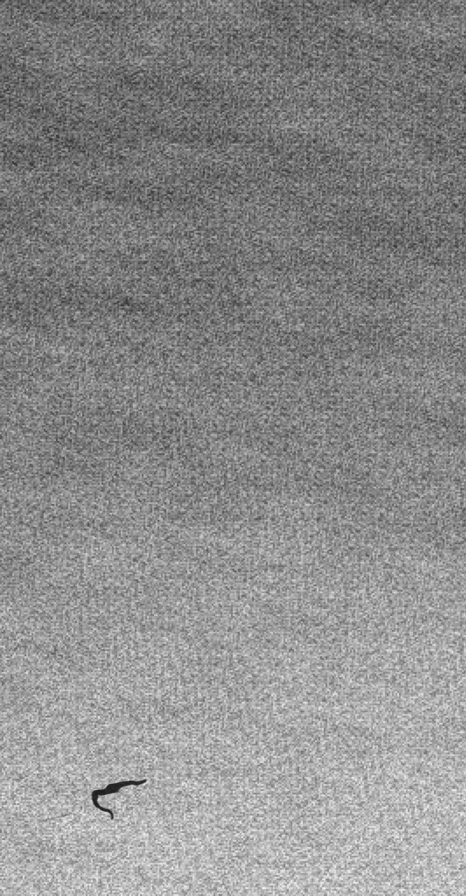
Write a Shadertoy shader that draws this texture.

```glsl
float hash(vec2 cell) {
    return fract(sin(dot(cell, vec2(127.1, 311.7))) * 43758.5453);
}

float valueNoise(vec2 p) {
    vec2 cell = floor(p);
    vec2 f = fract(p);
    f = f * f * (3.0 - 2.0 * f);
    float low = mix(hash(cell), hash(cell + vec2(1.0, 0.0)), f.x);
    float high = mix(hash(cell + vec2(0.0, 1.0)), hash(cell + 1.0), f.x);
    return mix(low, high, f.y);
}

// Centred fractal noise, roughly -0.5 to 0.5
float fbm(vec2 p) {
    float sum = 0.0;
    float gain = 0.5;
    for (int i = 0; i < 4; i++) {
        sum += gain * (valueNoise(p) - 0.5);
        p = p * 2.03 + vec2(17.3, 9.1);
        gain *= 0.55;
    }
    return sum;
}

// Grain with its finest cells on a lattice of the given density
float grain(vec2 uv, float density) {
    vec2 p = uv * density - 0.5;
    float fine = valueNoise(p) + valueNoise(p + vec2(613.0, 271.0)) - 1.0;
    float coarse = valueNoise(p * 0.57 + 91.7) - 0.5;
    return fine + 0.35 * coarse;
}

// Soft coverage of a stroke that tapers from radius ra to rb
float stroke(vec2 p, vec2 a, vec2 b, float ra, float rb) {
    vec2 ab = b - a;
    float t = clamp(dot(p - a, ab) / dot(ab, ab), 0.0, 1.0);
    float d = length(p - a - ab * t) - mix(ra, rb, t);
    float soft = max(0.0012, 0.7 / iResolution.y);
    return 1.0 - smoothstep(-soft, soft, d);
}

// Dark hooked curve floating on the surface
float hook(vec2 p) {
    p += 0.005 * (vec2(valueNoise(p * 130.0), valueNoise(p * 130.0 + 40.0)) - 0.5);
    float c = stroke(p, vec2(0.162, 0.129), vec2(0.134, 0.123), 0.0014, 0.0036);
    c = max(c, stroke(p, vec2(0.134, 0.123), vec2(0.108, 0.115), 0.0036, 0.0032));
    c = max(c, stroke(p, vec2(0.108, 0.115), vec2(0.103, 0.108), 0.0032, 0.0024));
    c = max(c, stroke(p, vec2(0.103, 0.108), vec2(0.109, 0.099), 0.0024, 0.0022));
    c = max(c, stroke(p, vec2(0.109, 0.099), vec2(0.121, 0.095), 0.0022, 0.0018));
    return max(c, stroke(p, vec2(0.121, 0.095), vec2(0.126, 0.088), 0.0018, 0.0010));
}

// Broad light falloff with faint, slightly tilted ripples
float surface(vec2 uv) {
    float lit = 1.0 - smoothstep(-0.15, 0.85, uv.y);
    float tone = mix(0.44, 0.745, lit);
    tone += 0.04 * (uv.x - 0.26);
    vec2 tilted = vec2(uv.x, uv.y + 0.12 * uv.x);
    float ripples = fbm(tilted * vec2(12.0, 40.0));
    float swell = fbm(tilted * vec2(3.0, 8.0) + 5.0);
    return tone + mix(0.10, 0.18, uv.y) * ripples + 0.08 * swell;
}

void mainImage(out vec4 fragColor, in vec2 fragCoord) {
    vec2 uv = fragCoord / iResolution.y;
    float tone = surface(uv);

    // Pale flecks and a faint trailing streak
    float flecks = stroke(uv, vec2(0.338, 0.259), vec2(0.343, 0.257), 0.001, 0.001);
    flecks = max(flecks, stroke(uv, vec2(0.300, 0.234), vec2(0.309, 0.238), 0.0008, 0.0008));
    flecks = max(flecks, stroke(uv, vec2(0.160, 0.124), vec2(0.166, 0.127), 0.001, 0.001));
    float streak = stroke(uv, vec2(0.048, 0.084), vec2(0.082, 0.092), 0.0010, 0.0006);
    tone += 0.18 * flecks - 0.20 * streak;

    // Grain fades inside the dark curve
    float dark = hook(uv);
    float contrast = 0.24 * (1.0 - 0.8 * dark);
    tone = mix(tone, 0.10, 0.92 * dark) + contrast * grain(uv, 512.0);
    fragColor = vec4(vec3(clamp(tone, 0.0, 1.0)), 1.0);
}
```
